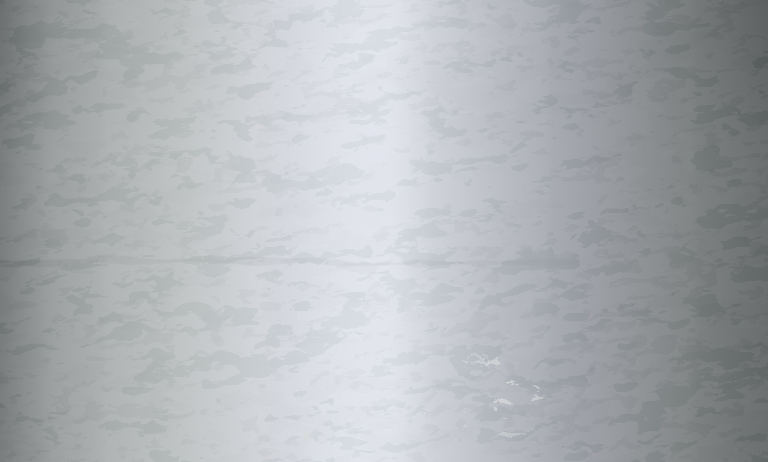
Give the GLSL for this texture, as a Shadertoy shader.

```glsl
// Worn sheet metal: a smooth horizontal sheen, dark at both sides and bright
// in the middle, covered with faint flat flakes cut from stretched, warped
// noise, plus one thin scratch line and a few pale chips near the bottom.

float hash(vec2 p) {
    return fract(sin(dot(p, vec2(127.1, 311.7))) * 43758.5453);
}

float noise(vec2 p) {
    vec2 i = floor(p), f = fract(p);
    f = f * f * (3.0 - 2.0 * f);
    return mix(mix(hash(i), hash(i + vec2(1, 0)), f.x),
               mix(hash(i + vec2(0, 1)), hash(i + vec2(1, 1)), f.x), f.y);
}

float fbm(vec2 p) {
    float sum = 0.0, amp = 0.53;
    for (int k = 0; k < 4; k++) {
        sum += amp * noise(p);
        p = mat2(0.96, 0.28, -0.28, 0.96) * p * 2.05 + 17.3;
        amp *= 0.5;
    }
    return sum;
}

// Brightness of the sheen across the sheet, as linear stops
float sheen(float x) {
    float v = mix(0.46, 0.61, smoothstep(-0.03, 0.075, x));
    v += 0.085 * clamp((x - 0.05) / 0.09, 0.0, 1.0);
    v += 0.135 * clamp((x - 0.13) / 0.20, 0.0, 1.0);
    v += 0.068 * smoothstep(0.31, 0.48, x);
    v -= 0.060 * smoothstep(0.50, 0.57, x);
    v -= 0.155 * clamp((x - 0.55) / 0.17, 0.0, 1.0);
    v -= 0.170 * clamp((x - 0.71) / 0.20, 0.0, 1.0);
    return v - 0.08 * clamp((x - 0.90) / 0.10, 0.0, 1.0);
}

// Flat ragged flakes: stretched noise cut at a level set by the density
float flakes(vec2 p, vec2 scale, float level) {
    vec2 warp = vec2(noise(p * 45.0), noise(p * 45.0 + 31.0)) - 0.5;
    p += warp * vec2(0.018, 0.012);
    p.y -= 0.12 * p.x;
    float n = fbm(p * scale);
    return smoothstep(level - 0.018, level + 0.018, n);
}

void mainImage(out vec4 fragColor, in vec2 fragCoord) {
    vec2 uv = fragCoord / iResolution.xy;
    vec2 p = fragCoord / iResolution.y;

    // Sheen, dimmed a little towards the upper corners
    float side = abs(uv.x - 0.48) * 2.0;
    float light = sheen(uv.x) - 0.05 * side * side * smoothstep(0.6, 1.0, uv.y);
    light += 0.012 * (fbm(p * vec2(3.0, 9.0)) - 0.5);

    // Two layers of darker flakes, gathered in drifting patches
    float patches = noise(p * vec2(3.5, 7.0) + 4.0) - 0.5;
    float large = flakes(p, vec2(17.0, 42.0), 0.63 - 0.13 * patches);
    float small = flakes(p + 7.7, vec2(30.0, 66.0), 0.62 - 0.08 * patches);
    float faint = flakes(p + 3.1, vec2(11.0, 30.0), 0.55);
    light -= 0.034 * large + 0.020 * small * (1.0 - large) + 0.008 * faint;

    // Thin horizontal scratch, fading to the right
    float line = abs(p.y - 0.433 - 0.012 * (noise(vec2(p.x * 9.0, 2.0)) - 0.5));
    float width = 0.003 + 0.007 * noise(vec2(p.x * 22.0, 8.0));
    float scratch = 1.0 - smoothstep(width - 0.002, width + 0.002, line);
    light -= 0.026 * scratch * (1.0 - smoothstep(0.55, 0.85, uv.x));

    // Cool tint in the middle, neutral green-gray at the sides
    float cool = smoothstep(0.18, 0.46, uv.x) * (1.0 - smoothstep(0.68, 0.95, uv.x));
    vec3 color = light + mix(vec3(-0.008, 0.004, 0.004), vec3(-0.010, -0.001, 0.030), cool);
    color += vec3(-0.006, 0.002, 0.0) * large;

    // Pale chips in two loose groups near the bottom
    float right = length((uv - vec2(0.65, 0.15)) / vec2(0.10, 0.16));
    float left = length((uv - vec2(0.40, 0.05)) / vec2(0.06, 0.06));
    float near = 1.0 - smoothstep(0.3, 1.0, min(right, left));
    float chips = flakes(p + 12.4, vec2(32.0, 55.0), 0.80 - 0.14 * near);
    color = mix(color, vec3(0.85, 0.86, 0.86), 0.7 * chips * near);

    fragColor = vec4(color, 1.0);
}
```
